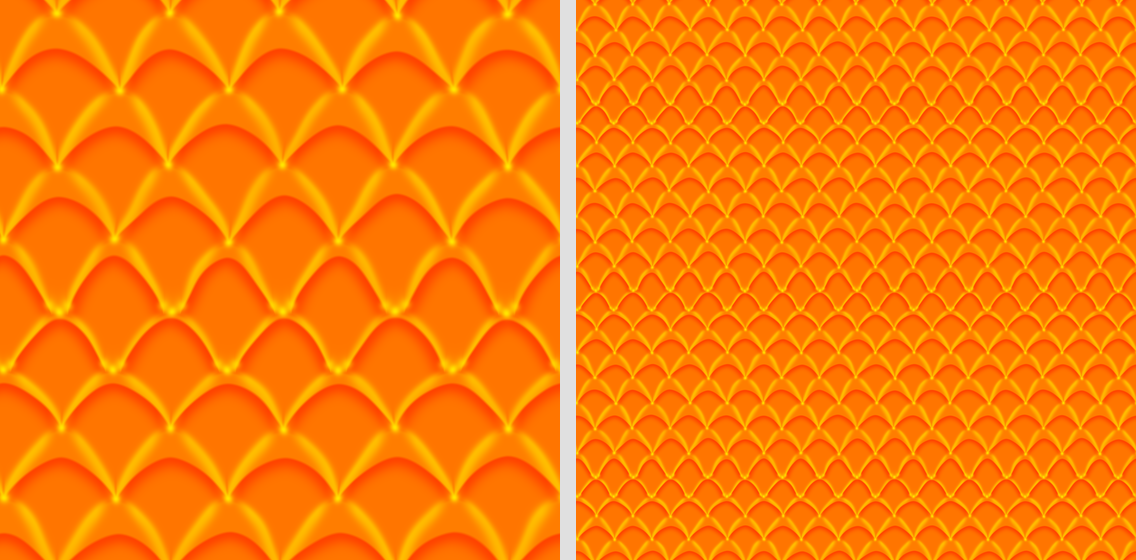
Left: one tile. Right: repeated 3 by 3.
Write a WebGL 1 fragment shader that draws this pattern.

```glsl
precision highp float;
// Overlapping embossed scales in orange, with red shaded arches, yellow lit
// flanks and bright dots where scales meet. Rows are painted top to bottom,
// each covering the one above; spacing and crescents vary in a periodic wave.

uniform vec2 u_resolution;

#define COLUMNS 5.0
#define ROWS 8.0            // even, so the half-step offset wraps
#define WARP 0.014          // irregularity of the scale positions
#define FLANK_OUTER 0.008   // glow width above the lit flank
#define FLANK_INNER 0.016   // glow width below the lit flank
#define SHADE_WIDTH 0.020   // fade of the red shade into the scale
#define DOT_RADIUS 0.0085
#define G_BODY 0.46         // all colours are red 1, blue 0 and a green level
#define G_CRESCENT 0.49
#define G_SHADE 0.26
#define G_FLANK 0.74
#define G_DOT 0.90

const float TAU = 6.2831853;
const float HALF_CELL = 0.5 / COLUMNS;
const float APEX_DROP = 0.005;

vec2 gradient(vec2 cell, vec2 period) {
  cell = mod(cell, period);
  float h = fract(sin(dot(cell, vec2(127.1, 311.7))) * 4375.85);
  return vec2(cos(TAU * h), sin(TAU * h));
}

// Gradient noise that wraps after a whole number of cells
float wrapNoise(vec2 uv, vec2 period) {
  vec2 p = uv * period;
  vec2 i = floor(p);
  vec2 f = p - i;
  vec2 w = f * f * f * (f * (f * 6.0 - 15.0) + 10.0);
  vec2 e = vec2(1.0, 0.0);
  float a = dot(gradient(i, period), f);
  float b = dot(gradient(i + e.xy, period), f - e.xy);
  float c = dot(gradient(i + e.yx, period), f - e.yx);
  float d = dot(gradient(i + e.xx, period), f - e.xx);
  return mix(mix(a, b, w.x), mix(c, d, w.x), w.y);
}

// Depth below the top edge of the dots in a row
float rowDepth(float row) {
  float t = TAU * row / ROWS;
  return row / ROWS + 0.0352 + 0.0211 * sin(t - 0.807) + 0.0049 * cos(2.0 * t);
}

// Height of the crescent between lit arch and shaded arch
float crescentHeight(float row) {
  float t = TAU * row / ROWS;
  return 0.045 + 0.026 * cos(t - 0.1) - 0.0078 * cos(2.0 * t);
}

// How much the arches of a row are pinched at their feet
float pinch(float row) {
  return pow(max(cos(TAU * (row - 3.5) / ROWS), 0.0), 4.0);
}

// Signed distance to an arch, positive underneath it
float archDistance(float depth, float u, float apex, float foot, float power, float width) {
  float v = clamp(u / width, 0.001, 1.0);
  float rise = foot - apex;
  float slope = power * rise * pow(v, power - 1.0) / (HALF_CELL * width);
  return (depth - apex - rise * pow(v, power)) / sqrt(1.0 + slope * slope);
}

float bell(float x) {
  return exp(-x * x);
}

float paintRow(float green, vec2 p, float row, float wear) {
  float depth = p.y - rowDepth(row);
  float foot = rowDepth(row + 1.0) - rowDepth(row);
  float u = abs(2.0 * fract(p.x * COLUMNS + 0.5 * mod(row, 2.0)) - 1.0);
  float width = 1.0 - 0.2 * pinch(row);

  float outer = archDistance(depth, u, APEX_DROP, foot, 2.0, width);
  float inner = archDistance(depth, u, crescentHeight(row), foot, 1.8, width);
  float body = smoothstep(-0.003, 0.003, inner);

  // Crescent, lit flank, then body with its shaded upper edge
  green = mix(green, G_CRESCENT, smoothstep(-0.003, 0.003, outer));
  float glow = bell(outer / (outer < 0.0 ? FLANK_OUTER : FLANK_INNER));
  glow *= smoothstep(0.05, 0.4, u) * (1.0 - 0.5 * smoothstep(width * 0.96, 1.0, u));
  green = mix(green, G_FLANK, glow * wear);
  float shade = bell(max(inner, 0.0) / SHADE_WIDTH) * (1.0 - smoothstep(0.7, 1.0, u));
  green = mix(green, mix(G_BODY, G_SHADE, shade), body);

  // Dot at the meeting point, with side dots where the feet are pinched
  vec2 q = vec2(u * HALF_CELL, depth);
  green = mix(green, G_DOT, bell(length(q) / DOT_RADIUS));
  float side = bell(length(q - vec2(0.017, -0.011)) / DOT_RADIUS);
  return mix(green, G_DOT, 0.85 * side * pinch(row - 1.0));
}

void main() {
  vec2 uv = gl_FragCoord.xy / u_resolution;
  vec2 jitter = vec2(wrapNoise(uv, vec2(7.0, 9.0)),
                     0.6 * wrapNoise(uv + 0.37, vec2(6.0, 7.0)));
  vec2 p = vec2(uv.x - 0.0065, 1.0 - uv.y) + WARP * jitter;
  float wear = clamp(0.95 + 0.35 * wrapNoise(uv + 0.61, vec2(5.0, 6.0)), 0.0, 1.0);

  float nearRow = floor(p.y * ROWS);
  float green = G_BODY;
  for (int i = -2; i <= 1; i++) {
    green = paintRow(green, p, nearRow + float(i), wear);
  }
  gl_FragColor = vec4(1.0, green, 0.0, 1.0);
}
```
